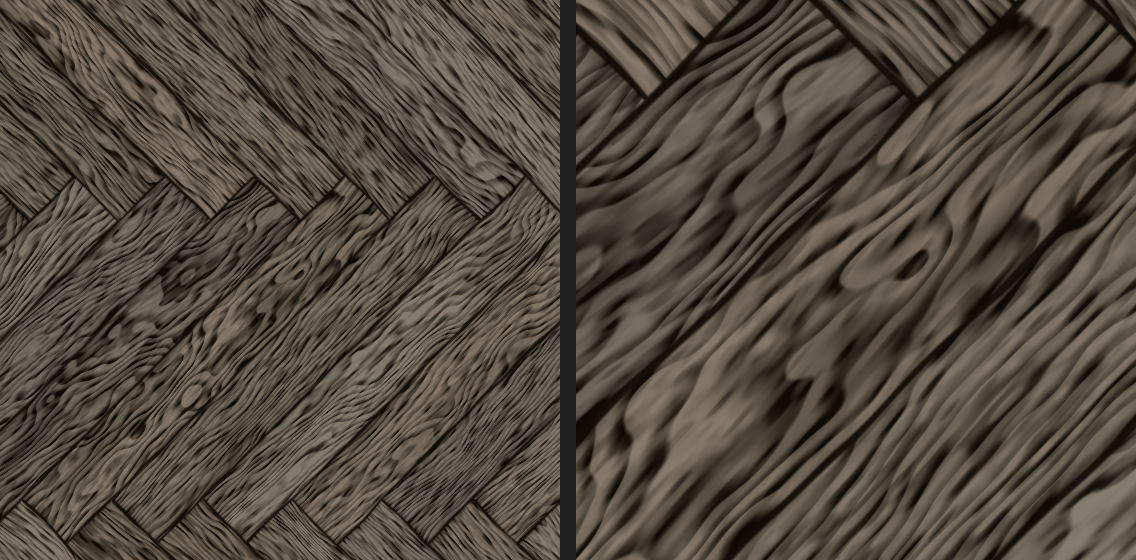
Left, the full canvas; right, a detail of the centre.
Give the GLSL for this texture, as a WebGL 1 fragment shader.

```glsl
precision highp float;
uniform vec2 u_resolution;

#define PITCH 0.1608         // horizontal spacing of the planks
#define BAND 0.577           // height of one herringbone band
#define TIP vec2(0.134, 0.686) // one upper corner of the zigzag seam
#define GAP 0.0017           // half width of the joints
#define GRIME 0.007          // reach of the dirt beside the joints
#define FINE_RINGS 15.0      // growth rings across a fine plank
#define BOLD_RINGS 7.0       // growth rings across a bold plank
#define TONE 0.99            // average brightness of bare wood
#define SOOT vec3(0.055, 0.037, 0.012)
#define OAK vec3(0.490, 0.457, 0.415)

float hash(vec2 p) {
  vec3 q = fract(p.xyx * 0.1031);
  q += dot(q, q.yzx + 33.33);
  return fract((q.x + q.y) * q.z);
}

float noise(vec2 p) {
  vec2 i = floor(p), f = fract(p);
  f = f * f * (3.0 - 2.0 * f);
  vec2 e = vec2(0.0, 1.0);
  return mix(mix(hash(i), hash(i + e.yx), f.x),
             mix(hash(i + e.xy), hash(i + e.yy), f.x), f.y);
}

float fbm(vec2 p) {
  float sum = 0.0, amp = 0.55;
  for (int i = 0; i < 3; i++) {
    sum += amp * noise(p);
    p = p * 2.1 + 7.3;
    amp *= 0.5;
  }
  return sum;
}

// Drop of the zigzag below its upper corners
float zigzag(float x) {
  return abs(fract(x / PITCH + 0.5) - 0.5) * PITCH;
}

// Brightness of one plank; p is across and along, in plank widths
float woodGrain(vec2 p, vec2 id, float bold) {
  vec2 s = p + 60.0 * vec2(hash(id + 3.1), hash(id + 8.7));
  float skew = (hash(id + 5.9) - 0.5) * 0.22;

  // Growth rings bent into arches
  float bend = fbm(s * vec2(1.3, 0.45)) * mix(0.35, 1.5, bold);
  float ripple = noise(s * vec2(9.0, 3.5)) * 0.55;
  float ring = (p.x + skew * p.y + bend) * mix(FINE_RINGS, BOLD_RINGS, bold) + ripple;
  float phase = fract(ring);
  float line = smoothstep(0.25, 0.82, phase) * (1.0 - smoothstep(0.86, 1.0, phase));

  // Short open pores and dark stained streaks
  vec2 slanted = s + vec2(skew * s.y, 0.0);
  float pores = noise(slanted * vec2(30.0, 4.5));
  float fibre = noise(slanted * vec2(42.0, 11.0));
  float stain = smoothstep(0.48, 0.78, fbm(s * vec2(3.2, 0.55) + 21.0));

  float tone = TONE + (hash(id + 12.4) - 0.5) * 0.22;
  tone -= line * (0.35 + 0.65 * pores) * mix(0.48, 0.80, bold);
  tone -= smoothstep(0.45, 0.85, pores) * mix(0.42, 0.22, bold);
  tone -= stain * mix(0.12, 0.42, bold) * (0.4 + 0.6 * fibre);
  tone += (fibre - 0.5) * 0.20 + (fbm(s * vec2(1.5, 0.9) + 40.0) - 0.5) * 0.18;
  return tone;
}

void main() {
  vec2 uv = gl_FragCoord.xy / u_resolution.y;
  float pixel = 1.0 / u_resolution.y;

  // Position from the seam corner, y pointing down, with slightly uneven joints
  vec2 q = vec2(uv.x - TIP.x, TIP.y - uv.y);
  q += (vec2(noise(uv * 14.0), noise(uv * 14.0 + 31.0)) - 0.5) * 0.005;

  // Choose the band, then fold it onto the first rising or falling one
  bool rising = q.y > zigzag(q.x);
  float row = rising ? 1.0 : 0.0;
  if (q.y - BAND > zigzag(q.x + BAND)) {
    rising = false;
    row = 2.0;
    q.y -= 2.0 * BAND;
  }
  float side = rising ? q.x + q.y : q.x - q.y;
  float run = rising ? q.x - q.y : q.x + q.y;
  float column = floor(side / PITCH);
  float across = fract(side / PITCH);
  float along = (column + (rising ? 0.0 : 1.0)) * PITCH - run;

  // Wood of this plank; rising planks show bolder figure
  vec2 id = vec2(column + 40.0, row * 19.0 + 6.0);
  float bold = hash(id) * 0.65 + (rising ? 0.35 : 0.0);
  float tone = woodGrain(vec2(across, along / PITCH), id, bold);

  // Joints with grime of changing depth
  float edge = min(min(across, 1.0 - across) * PITCH,
                   min(along, 2.0 * BAND - along)) * 0.7071;
  float worn = noise(uv * 23.0 + id);
  float halfGap = GAP * (0.45 + 1.1 * worn);
  float gap = 1.0 - smoothstep(halfGap - pixel, halfGap + pixel + 0.001, edge);
  tone -= exp(-max(edge, 0.0) / GRIME) * 0.55 * worn;
  tone = mix(clamp(tone, 0.0, 1.06), 0.02, gap * 0.92);

  // Some planks lean warmer
  vec3 warmth = mix(vec3(1.0), vec3(1.03, 0.99, 0.95), hash(id + 27.0));
  gl_FragColor = vec4(mix(SOOT, OAK, tone) * warmth, 1.0);
}
```
